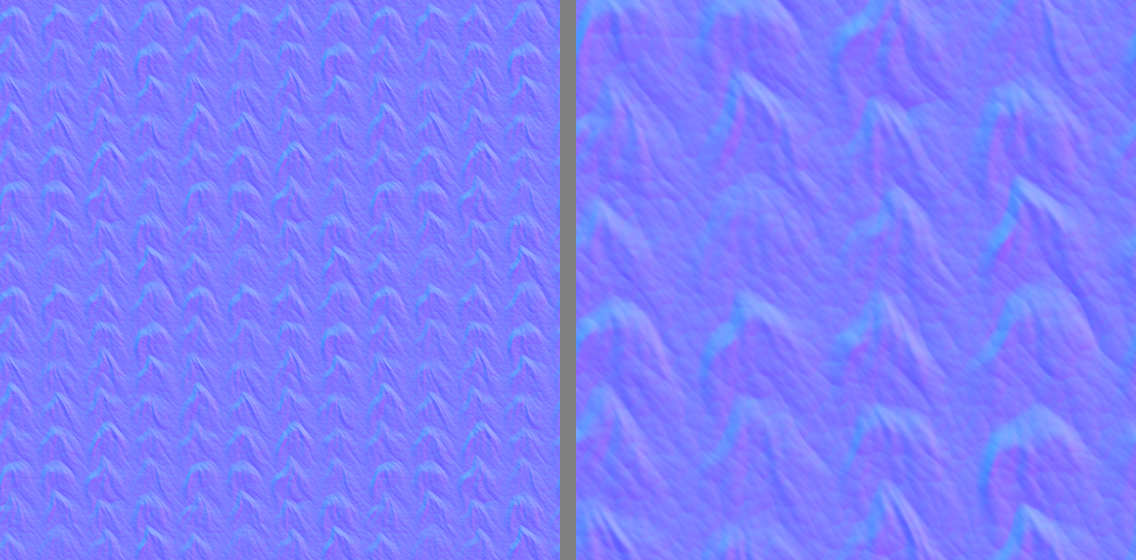
Left: the whole. Right: its middle third, enlarged.
Give the GLSL for this texture map, as a WebGL 1 fragment shader.

```glsl
precision highp float;
uniform vec2 u_resolution;

const float TAU = 6.2831853;

vec2 hash2(vec2 p) {
  return fract(sin(vec2(dot(p, vec2(127.1, 311.7)), dot(p, vec2(269.5, 183.3)))) * 43758.5);
}

// Squared distance to the nearest scattered point, repeating every wrap cells
float cellular(vec2 p, vec2 wrap) {
  vec2 cell = floor(p), f = fract(p);
  float nearest = 2.0;
  for (int j = -1; j <= 1; j++) {
    for (int i = -1; i <= 1; i++) {
      vec2 o = vec2(float(i), float(j));
      vec2 d = o + hash2(mod(cell + o, wrap)) - f;
      nearest = min(nearest, dot(d, d));
    }
  }
  return nearest;
}

float knitHeight(vec2 uv) {
  vec2 tile = uv * vec2(3.0, 2.0);
  vec2 w = tile * TAU;

  // 12 columns by 16 rows, gently pulled out of line
  vec2 q = tile * vec2(4.0, 8.0) + vec2(0.16, 0.0);
  q.x += 0.05 * sin(w.y * 3.0 + w.x) + 0.03 * sin(w.y * 8.0 + 1.0);
  q.y += 0.10 * sin(w.x * 2.0 + w.y) + 0.07 * sin(w.x * 3.0 - w.y * 3.0 + 2.0)
       + 0.07 * sin(w.x * 9.0 + w.y * 5.0);

  // Lopsided chevron: short steep left leg, long right leg
  float column = fract(q.x);
  float x = column - 0.35;
  float v = q.y + mix(1.75, 1.1, smoothstep(-0.1, 0.1, x)) * sqrt(x * x + 0.004);
  float row = floor(v) + 1.0;
  float t = row - v;
  float drop = max(row - q.y, 0.0);
  vec2 seed = hash2(mod(vec2(floor(q.x), row), vec2(4.0, 8.0)) + 7.0);

  // Overlapping stitch body
  float across = smoothstep(0.0, 0.2, column) * (1.0 - smoothstep(0.55, 1.0, column));
  float rise = smoothstep(0.0, 0.36, t);
  float body = rise * (1.0 - t) * across * (0.6 + 0.75 * seed.x);

  // Fibres fanning out below the peak
  float fan = (x + 0.1) / (drop + 0.3);
  float phase = seed.y * TAU;
  float fibres = 0.07 * sin(fan * 23.0 + phase + 1.2 * sin(drop * 4.0 + phase))
               + 0.06 * sin(fan * 41.0 + seed.x * TAU + 1.5 * sin(drop * 5.0 - phase));
  fibres *= rise * (1.0 - smoothstep(0.6, 1.0, t)) * across * (0.7 + 0.7 * seed.y);

  // Strands slanting down the right legs, upright streaks on the left ones
  float rightLeg = smoothstep(0.3, 0.55, column) * (1.0 - smoothstep(0.8, 1.0, column));
  float leftLeg = smoothstep(0.0, 0.2, column) * (1.0 - smoothstep(0.35, 0.6, column));
  vec2 slant = vec2(tile.x + tile.y, tile.y) + 0.008 * sin(w.yx * vec2(9.0, 5.0));
  float strands = cellular(slant * vec2(22.0, 9.0), vec2(22.0, 9.0)) * (0.10 + 0.26 * rightLeg)
                + cellular(tile * vec2(28.0, 10.0), vec2(28.0, 10.0)) * (0.04 + 0.18 * leftLeg);

  // Woolly lumps and fine grain
  float lumps = 0.12 * cellular(slant * vec2(30.0, 30.0), vec2(30.0, 30.0));
  float grain = 0.11 * cellular(tile * vec2(46.0, 62.0), vec2(46.0, 62.0))
              + 0.045 * cellular(slant * vec2(74.0, 90.0), vec2(74.0, 90.0));
  return 1.1 * body + fibres - strands - lumps - grain;
}

void main() {
  vec2 uv = gl_FragCoord.xy / u_resolution;

  // Central differences turn height into slope
  vec2 e = vec2(0.0011, 0.0);
  vec2 slope = vec2(knitHeight(uv + e.xy) - knitHeight(uv - e.xy),
                    knitHeight(uv + e.yx) - knitHeight(uv - e.yx)) / (2.0 * e.x);

  // Soft limit keeps the steepest edges within the tint range
  vec2 tilt = vec2(-0.0014, -0.0020) * slope;
  tilt /= sqrt(1.0 + 12.0 * dot(tilt, tilt));
  gl_FragColor = vec4(vec2(0.494, 0.496) + tilt, 1.0, 1.0);
}
```
